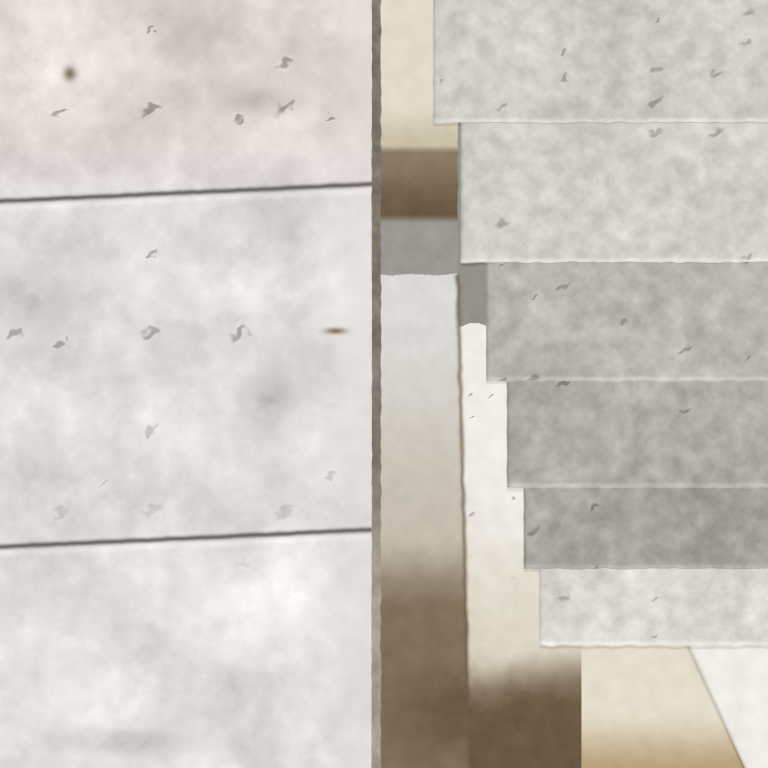
Reproduce this texture procedurally as a Shadertoy shader.

```glsl
// Weathered stone slabs beside a shaded channel and a flight of pale steps
const float SOFT = 0.0013;          // softness of every edge
const float PANEL_EDGE = 0.484;     // right side of the slabs
const float CHANNEL_LEFT = 0.496;
const float JOINT_SLOPE = 0.046;
const vec2 JOINTS = vec2(0.738, 0.288);
const float SLAB_BOTTOM = 0.159;
const float SLAB_LEFT = 0.757;
const vec3 BROWN = vec3(0.42, 0.35, 0.27);
const vec3 CREAM = vec3(0.87, 0.84, 0.77);
const vec3 CHALK = vec3(0.94, 0.93, 0.91);
const int STEPS = 6;
const float STEP_LEFT[STEPS] = float[](0.564, 0.600, 0.633, 0.660, 0.682, 0.702);
const float STEP_BASE[STEPS] = float[](0.840, 0.658, 0.504, 0.365, 0.259, 0.159);
const float STEP_TONE[STEPS] = float[](0.800, 0.815, 0.720, 0.680, 0.645, 0.845);

vec2 hash2(vec2 p) {
    vec3 q = fract(vec3(p.xyx) * vec3(0.1031, 0.1030, 0.0973));
    q += dot(q, q.yzx + 33.33);
    return fract((q.xx + q.yz) * q.zy);
}

float gradientNoise(vec2 p) {
    vec2 i = floor(p), f = fract(p);
    vec2 u = f * f * f * (f * (f * 6.0 - 15.0) + 10.0);
    vec2 o = vec2(0.0, 1.0);
    float a = dot(hash2(i) * 2.0 - 1.0, f);
    float b = dot(hash2(i + o.yx) * 2.0 - 1.0, f - o.yx);
    float c = dot(hash2(i + o.xy) * 2.0 - 1.0, f - o.xy);
    float d = dot(hash2(i + o.yy) * 2.0 - 1.0, f - o.yy);
    return mix(mix(a, b, u.x), mix(c, d, u.x), u.y);
}

float fbm(vec2 p) {
    float sum = 0.0, amp = 1.0;
    for (int i = 0; i < 5; i++) {
        sum += amp * gradientNoise(p);
        p = mat2(1.6, 1.2, -1.2, 1.6) * p + 7.3;
        amp *= 0.55;
    }
    return sum;
}

// 1 where x lies above edge
float above(float edge, float x) {
    float w = max(SOFT, 0.75 / iResolution.y);
    return smoothstep(edge - w, edge + w, x);
}

float band(float lo, float hi, float x) { return above(lo, x) * above(-hi, -x); }

float line(float d, float width) { return exp(-d * d / (width * width)); }

// Sparse, ragged pits, one candidate per cell
float pits(vec2 p, float cells, float density) {
    vec2 q = p * cells + 0.25 * vec2(gradientNoise(p * 90.0), gradientNoise(p * 90.0 + 40.0));
    vec2 id = floor(q), h = hash2(id + 17.0);
    vec2 d = fract(q) - 0.3 - 0.4 * h;
    d.y += d.x * (h.x - 0.5);
    float size = mix(0.08, 0.22, h.y);
    return step(h.x, density) * smoothstep(size, size * 0.3, length(d * vec2(0.7, 1.4)));
}

float smudge(vec2 p, vec2 centre, vec2 radius) {
    vec2 d = (p - centre) / radius;
    return exp(-dot(d, d));
}

vec3 panelColor(vec2 p, float cloud, float grain) {
    vec3 col = mix(vec3(0.885, 0.88, 0.87), vec3(0.86, 0.835, 0.82), smoothstep(0.4, 0.95, p.y));
    col += 0.13 * cloud + 0.045 * grain;
    col = mix(col, vec3(0.89, 0.87, 0.855), 0.6 * smoothstep(0.41, 0.48, p.x));
    col -= 0.22 * pits(p, 17.0, 0.14) * smoothstep(0.1, 0.7, p.y);
    float stains = smudge(p, vec2(0.345, 0.475), vec2(0.03, 0.04)) + smudge(p, vec2(0.03, 0.61), vec2(0.04))
        + smudge(p, vec2(0.16, 0.035), vec2(0.08, 0.015)) + smudge(p, vec2(0.34, 0.87), vec2(0.04, 0.015));
    col -= 0.13 * stains * (0.8 + grain);
    float chips = smudge(p, vec2(0.091, 0.904), vec2(0.008, 0.009)) + smudge(p, vec2(0.437, 0.569), vec2(0.013, 0.004));
    col = mix(col, BROWN, min(0.8 * chips, 1.0));
    for (int i = 0; i < 2; i++) {
        float d = p.y - JOINTS[i] - JOINT_SLOPE * p.x + 0.001 * grain;
        col = mix(col, vec3(0.36, 0.34, 0.32), 0.85 * line(d, 0.0033));
        col += 0.04 * line(d + 0.009, 0.004);
    }
    return col;
}

vec3 channelColor(vec2 p, float grain) {
    vec3 low = mix(vec3(0.50, 0.44, 0.36), BROWN, smudge(p, vec2(0.59, 0.07), vec2(0.08, 0.05)));
    vec3 col = mix(low, vec3(0.77, 0.74, 0.68), smoothstep(0.20, 0.31, p.y));
    col = mix(col, vec3(0.86, 0.855, 0.84), smoothstep(0.29, 0.60, p.y));
    col = mix(col, vec3(0.61, 0.60, 0.58), above(0.642, p.y + 0.004 * grain));
    vec3 recess = mix(BROWN, vec3(0.54, 0.48, 0.40), smoothstep(0.72, 0.80, p.y));
    col = mix(col, recess, smoothstep(0.708, 0.722, p.y));
    vec3 top = mix(vec3(0.79, 0.75, 0.66), CREAM + 0.02, smoothstep(0.81, 0.87, p.y));
    return mix(col, top, smoothstep(0.800, 0.812, p.y));
}

vec3 innerStripColor(vec2 p, float cloud, float grain) {
    float y = p.y + 0.03 * cloud;
    vec3 col = mix(BROWN, CREAM, smoothstep(0.07, 0.17, y));
    col = mix(col, CHALK, smoothstep(0.16, 0.38, y));
    col -= 0.25 * pits(p, 38.0, 0.25) * smoothstep(0.2, 0.4, p.y);
    return mix(col, vec3(0.58, 0.57, 0.54), above(0.577, p.y + 0.008 * grain));
}

void mainImage(out vec4 fragColor, in vec2 fragCoord) {
    vec2 p = fragCoord / iResolution.xy;
    float cloud = fbm(p * 7.0 + 3.0), grain = fbm(p * 38.0);
    float rough = 0.0025 * gradientNoise(p * 60.0);

    // Strip behind the steps, then the channel with its shaded right edge
    vec3 col = innerStripColor(p, cloud, grain);
    float wall = 0.612 - 0.025 * min(p.y, 0.642) + rough;
    col = mix(col, channelColor(p, grain), above(-wall, -p.x));
    col = mix(col, BROWN, 0.6 * line(p.x - wall, 0.003) * above(-0.642, -p.y));

    // Lowest slab and its bright slanted corner
    vec3 slab = mix(vec3(0.72, 0.63, 0.48), CREAM + 0.03, smoothstep(-0.01, 0.08, p.y));
    float corner = 0.896 + 0.465 * (SLAB_BOTTOM - p.y);
    slab = mix(slab, CHALK, above(corner, p.x));
    slab -= 0.13 * line(p.x - corner, 0.003);
    col = mix(col, slab, above(SLAB_LEFT, p.x) * above(-SLAB_BOTTOM, -p.y));

    // Steps, each with a lit lip and a thin shadow
    float top = 1.1;
    for (int i = 0; i < STEPS; i++) {
        float base = STEP_BASE[i] + rough, left = STEP_LEFT[i] + 0.4 * rough;
        float inside = above(left, p.x) * band(base, top, p.y);
        vec3 stone = STEP_TONE[i] + vec3(0.005, 0.0, -0.03) + 0.06 * cloud + 0.065 * grain;
        stone -= 0.15 * pits(p + float(i), 25.0, 0.16);
        stone += 0.07 * line(p.y - base - 0.003, 0.003);
        stone -= 0.10 * line(p.x - left, 0.003);
        col = mix(col, stone, inside);
        col -= 0.09 * line(p.y - base + 0.002, 0.002) * above(left, p.x);
        top = base;
    }
    col += 0.035 * grain * above(CHANNEL_LEFT, p.x);

    // Large slabs and the dark seam beside them
    float seamLeft = PANEL_EDGE + 0.5 * rough;
    vec3 seam = mix(vec3(0.66, 0.62, 0.56), vec3(0.50, 0.47, 0.43), smoothstep(0.2, 0.45, p.y)) + 0.12 * grain;
    col = mix(col, seam, band(seamLeft, CHANNEL_LEFT + rough, p.x));
    col = mix(col, panelColor(p, cloud, grain), above(-seamLeft, -p.x));
    fragColor = vec4(clamp(col, 0.0, 1.0), 1.0);
}
```
